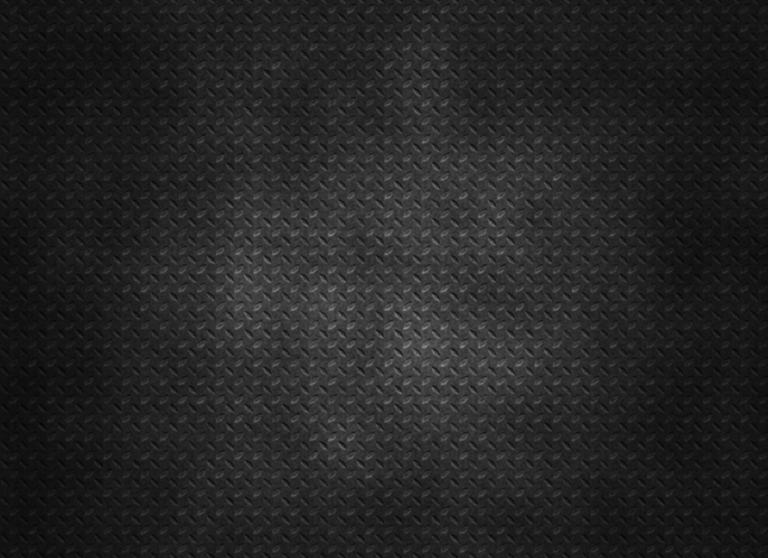
Write a Shadertoy shader that draws this texture.

```glsl
const vec2  TILES        = vec2(41.0, 30.0);   // tiles across and down, two lugs each
const vec2  BROAD_CENTRE = vec2(0.75, 0.5);    // right-leaning lug in its tile
const vec2  NARROW_CENTRE = vec2(0.25, 0.0);   // left-leaning lug in its tile
const vec2  BROAD_SIZE   = vec2(0.28, 0.125);  // half length, half width in tiles
const vec2  NARROW_SIZE  = vec2(0.28, 0.095);
const vec2  LIGHT_DIR    = vec2(-0.35, -0.94); // towards the light
const float BEVEL        = 0.06;
const float RELIEF       = 0.58;               // strength of edge light and shadow
const float FACE_LIFT    = 0.16;
const float RIM_LIFT     = 0.22;
const float EDGE_TONE    = 0.076;              // plate tone at the borders
const float COLUMN_GLOW  = 0.060;
const float CENTRE_GLOW  = 0.125;
const float CLOUDS       = 0.55;
const float GRAIN        = 0.30;
const vec3  STEEL        = vec3(1.0, 1.0, 1.0);
const float TAU          = 6.28318;

float hash(vec2 p) {
    vec3 q = fract(p.xyx * 0.1031);
    q += dot(q, q.yzx + 33.33);
    return fract((q.x + q.y) * q.z);
}

float cornerSlope(vec2 corner, vec2 offset, vec2 period) {
    float angle = TAU * hash(mod(corner, period) + period.yx);
    return dot(vec2(cos(angle), sin(angle)), offset);
}

// Gradient noise that repeats after "period" lattice steps
float wrapNoise(vec2 uv, vec2 period) {
    vec2 p = uv * period, i = floor(p), f = p - i;
    vec2 w = f * f * f * (f * (f * 6.0 - 15.0) + 10.0);
    vec2 e = vec2(1.0, 0.0);
    float low  = mix(cornerSlope(i, f, period),
                     cornerSlope(i + e, f - e, period), w.x);
    float high = mix(cornerSlope(i + e.yx, f - e.yx, period),
                     cornerSlope(i + e.xx, f - e.xx, period), w.x);
    return mix(low, high, w.y);
}

float wrapFbm(vec2 uv, vec2 period) {
    float sum = 0.0, gain = 0.6;
    for (int octave = 0; octave < 4; octave++) {
        sum += gain * wrapNoise(uv, period);
        period *= 2.0;
        gain *= 0.55;
    }
    return sum;
}

// Distance to a lens leaning right (side 1) or left (side -1)
float lugDistance(vec2 p, vec2 halfSize, float side) {
    vec2 along = vec2(0.7071, 0.7071 * side);
    vec2 local = vec2(dot(p, along), dot(p, vec2(-along.y, along.x)));
    float radius = dot(halfSize, halfSize) / (2.0 * halfSize.y);
    return length(vec2(local.x, abs(local.y) + radius - halfSize.y)) - radius;
}

// Brightness that one lug per tile adds to the plate
float lugShade(vec2 uv, vec2 centre, vec2 halfSize, float side, float lift) {
    vec2 grid = uv * TILES - centre + 0.5;
    vec2 id = mod(floor(grid), TILES);
    vec2 p = fract(grid) - 0.5;
    float soft = max(BEVEL, 0.7 * TILES.x / iResolution.x);

    // The edge facing the light brightens, the far side falls into shadow
    float dist = lugDistance(p, halfSize, side);
    float lit = lugDistance(p + LIGHT_DIR * 0.10, halfSize, side);
    float height = 1.0 - smoothstep(-soft, soft, dist);
    float relief = height - 1.0 + smoothstep(-soft, soft, lit);
    float rim = exp(-dist * dist / (soft * soft));
    float polish = 0.8 + 0.4 * hash(id + 7.0);
    return polish * (RELIEF * relief
         + lift * (FACE_LIFT * height + RIM_LIFT * rim));
}

// Soft light in the middle with cloudy wear and faint vertical streaks
float plateTone(vec2 uv) {
    vec2 glow = 0.5 - 0.5 * cos(TAU * uv);
    float tone = EDGE_TONE + COLUMN_GLOW * glow.x
               + CENTRE_GLOW * glow.x * glow.y;
    float wear = wrapFbm(uv, vec2(6.0, 5.0))
               + 0.5 * wrapNoise(uv, vec2(11.0, 2.0));
    float grain = wrapNoise(uv, vec2(230.0, 167.0))
                + 0.5 * wrapNoise(uv, vec2(110.0, 80.0));
    return tone * (1.0 + CLOUDS * wear) * (1.0 + GRAIN * grain);
}

void mainImage(out vec4 fragColor, in vec2 fragCoord) {
    vec2 uv = fragCoord / iResolution.xy;
    float shade = 1.0
        + lugShade(uv, BROAD_CENTRE, BROAD_SIZE, 1.0, 1.0)
        + lugShade(uv, NARROW_CENTRE, NARROW_SIZE, -1.0, 0.15);
    fragColor = vec4(STEEL * plateTone(uv) * shade, 1.0);
}
```
